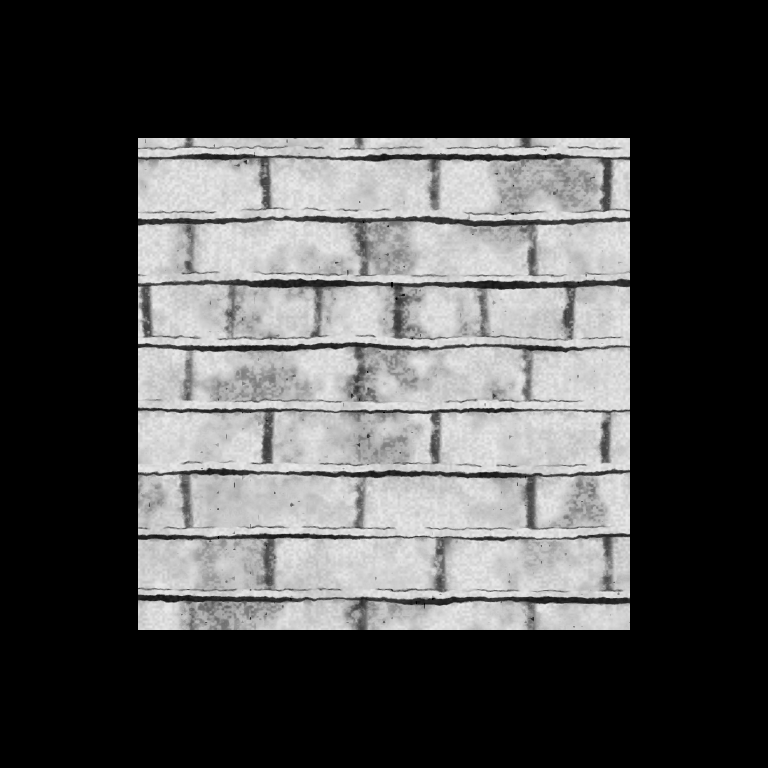
Reproduce this texture procedurally as a WebGL 2 fragment shader.

```glsl
#version 300 es
precision highp float;
// Whitewashed, weathered brick wall as a square panel on a black ground.

#define PANEL 0.3203      // half side of the wall panel
#define COURSE 0.0822     // height of one brick course
#define FIRST_LINE 0.2057 // topmost bed line, from the top edge
#define BRICK 0.2214      // length of a full brick
#define LIP 0.0125        // height of the pale mortar strip
#define LINE 0.0034       // half width of the bed shadow
#define JOINT 0.0062      // half width of the upright joints
#define STAIN 0.42        // strength of the grime on the bricks
#define GRAIN 0.11        // strength of the fine grain

uniform vec2 u_resolution;
out vec4 fragColor;

const float PAINT = 0.865;
const float SOOT = 0.06;

float hash(vec2 p) {
    return fract(sin(dot(p, vec2(127.1, 311.7))) * 43758.5453);
}

// Value noise that wraps after a whole number of cells per canvas.
float noise(vec2 p, vec2 cells, float seed) {
    vec2 q = p * cells, i = floor(q), f = fract(q);
    f = f * f * (3.0 - 2.0 * f);
    vec2 a = mod(i, cells) + seed * 17.0;
    vec2 b = mod(i + 1.0, cells) + seed * 17.0;
    return mix(mix(hash(a), hash(vec2(b.x, a.y)), f.x),
               mix(hash(vec2(a.x, b.y)), hash(b), f.x), f.y);
}

float fbm(vec2 p, vec2 cells, float seed) {
    float sum = 0.0, gain = 0.5;
    for (int k = 0; k < 4; k++) {
        sum += gain * noise(p, cells, seed + float(k));
        cells *= 2.0;
        gain *= 0.5;
    }
    return sum / 0.9375;
}

// Soft stroke of the given half width around distance zero.
float stroke(float d, float halfWidth, float soft) {
    return 1.0 - smoothstep(halfWidth - soft, halfWidth + soft, d);
}

float wall(vec2 p, float pixel) {
    float fine = noise(p, vec2(310.0), 1.0);
    float crumb = fbm(p, vec2(110.0), 2.0);
    float soft = max(0.0012, pixel);

    // Uneven courses, counted downwards
    float sway = (noise(p, vec2(11.0, 15.0), 3.0) - 0.5) * 0.007;
    float y = p.y - FIRST_LINE + sway + (crumb - 0.5) * 0.005;
    float row = floor(y / COURSE);
    float down = y - row * COURSE;
    float bed = floor(y / COURSE + 0.5);
    float bedDist = abs(y - bed * COURSE);

    // Alternate bond, with one course of half bricks
    bool halves = row == 2.0;
    float size = halves ? BRICK * 0.5 : BRICK;
    float start = halves ? 0.1888 : (mod(row, 2.0) < 0.5 ? 0.349 : 0.2474);
    float along = (p.x - start) / size;
    float joint = floor(along + 0.5);
    vec2 id = vec2(joint, row);
    float lean = (hash(id + 31.0) - 0.5) * (down - COURSE * 0.5) * 0.14;
    float slip = (hash(id + 7.0) - 0.5) * 0.008;
    float side = p.x - start - joint * size + slip + lean + (crumb - 0.5) * 0.007;
    float jointDist = abs(side);
    vec2 brick = vec2(joint + step(0.0, side), row);
    float face = 1.0 - smoothstep(COURSE - LIP - soft, COURSE - LIP + soft, down);

    // Painted surface with grain and faint clouding
    float tone = PAINT + (fine - 0.5) * GRAIN;
    tone -= 0.07 * smoothstep(0.45, 0.75, fbm(p, vec2(24.0), 5.0));

    // Grime: cloudy patches, stronger on some bricks
    float dirty = 0.2 + 0.8 * pow(hash(brick + 53.0), 2.0);
    float patches = smoothstep(0.42, 0.72, fbm(p, vec2(21.0, 17.0), 8.0));
    float speckle = smoothstep(0.3, 0.75, 0.5 * fine + 0.5 * crumb);
    tone -= STAIN * face * dirty * patches * (0.35 + 0.9 * speckle);

    // Soot gathered beside joints and below the bed lines
    float near = exp(-jointDist / 0.007) + 0.7 * exp(-down / 0.006);
    tone -= 0.4 * face * near * smoothstep(0.42, 0.7, crumb);

    // Upright joints, rough and partly filled
    float depth = 0.55 + 0.45 * hash(id + 11.0);
    float core = stroke(jointDist, JOINT * (0.5 + 0.5 * depth), 0.002 + pixel);
    float pits = smoothstep(0.2, 0.55, 0.45 * fine + 0.55 * crumb);
    tone = mix(tone, 0.18 + 0.14 * fine, core * face * depth * (0.35 + 0.65 * pits));

    // Broken thin edge under each brick
    float gaps = smoothstep(0.38, 0.58, noise(p, vec2(44.0, 12.0), 13.0));
    float edge = stroke(abs(down - COURSE + LIP), 0.0009, soft);
    tone = mix(tone, 0.2, edge * gaps * (0.35 + 0.65 * fine));

    // Deep bed shadow of changing thickness
    float swell = noise(vec2(p.x, 0.0), vec2(14.0, 1.0), 19.0 + bed);
    float weight = 0.55 + 0.6 * hash(vec2(bed, 4.0));
    float shade = stroke(bedDist, LINE * weight * (0.35 + 1.2 * swell), soft);
    tone = mix(tone, SOOT + 0.1 * fine, shade * (0.75 + 0.25 * swell));

    // Scattered pinholes
    tone -= 0.4 * smoothstep(0.9, 0.97, noise(p, vec2(190.0), 23.0)) * patches;
    return clamp(tone, 0.0, 1.0);
}

void main() {
    vec2 uv = gl_FragCoord.xy / u_resolution;
    float pixel = 1.0 / min(u_resolution.x, u_resolution.y);
    vec2 fromCentre = abs(uv - 0.5);
    float outside = max(fromCentre.x, fromCentre.y) - PANEL;
    float panel = 1.0 - smoothstep(-0.5 * pixel, 0.5 * pixel, outside);
    float tone = wall(vec2(uv.x, 1.0 - uv.y), pixel);
    fragColor = vec4(vec3(tone * panel), 1.0);
}
```
